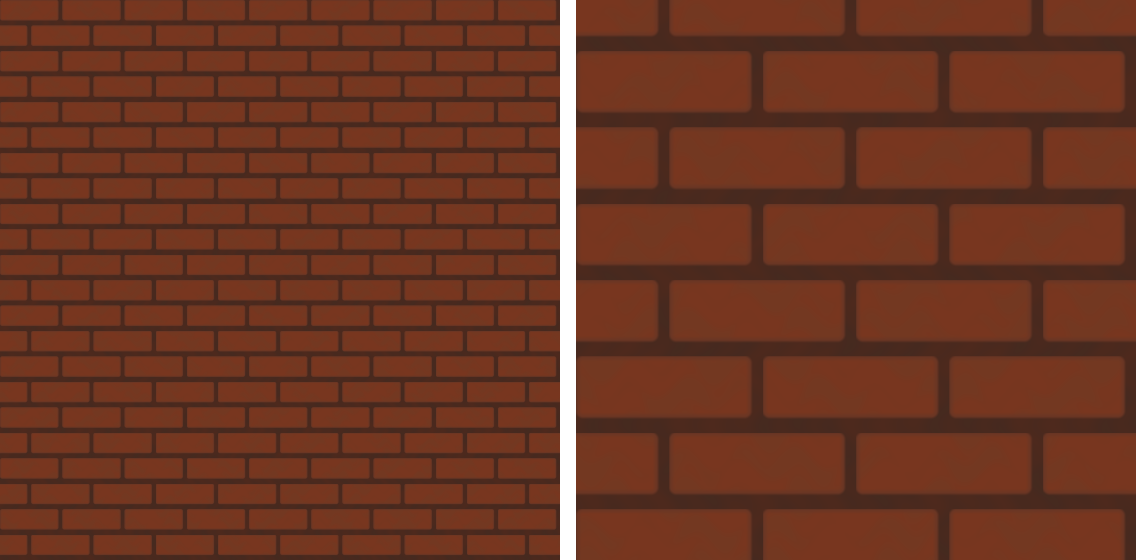
Left, the full canvas; right, a detail of the centre.
A WebGL 1 fragment shader for this pattern:

```glsl
precision highp float;

uniform vec2 u_resolution;

const vec2 GRID = vec2(9.0, 22.0);
const vec2 BRICK_CENTER = vec2(0.470, 0.600);
const vec2 BRICK_HALF = vec2(0.0522, 0.0184);
const float CORNER = 0.0042;
const vec3 CLAY = vec3(0.470, 0.210, 0.120);
const vec3 CLAY_PALE = vec3(0.450, 0.220, 0.130);
const vec3 CLAY_RIM = vec3(0.405, 0.210, 0.145);
const vec3 MORTAR_WARM = vec3(0.305, 0.160, 0.112);
const vec3 MORTAR_COOL = vec3(0.272, 0.163, 0.122);

float hash(vec2 p) {
  return fract(sin(dot(p, vec2(127.1, 311.7))) * 4375.85);
}

float roundedBox(vec2 p, vec2 halfSize, float radius) {
  vec2 q = abs(p) - halfSize + radius;
  return length(max(q, 0.0)) + min(max(q.x, q.y), 0.0) - radius;
}

// Layered sines, roughly -1 to 1
float mottle(vec2 p, float phase) {
  float broad = sin(p.x * 83.0 + 2.0 * sin(p.y * 61.0 + phase));
  float fine = sin(p.y * 310.0 + 2.0 * sin(p.x * 190.0 - phase));
  return 0.6 * broad + 0.4 * fine;
}

// Running bond: xy = brick index, zw = position inside the cell
vec4 runningBond(vec2 uv, vec2 grid) {
  vec2 p = uv * grid;
  p.x += 0.5 * (1.0 - mod(floor(p.y), 2.0));
  return vec4(floor(p), fract(p));
}

vec3 clayColor(vec2 uv, vec2 id) {
  float tone = mottle(uv, 6.2832 * hash(id));
  float pale = smoothstep(-0.5, 0.9, tone + 0.3 * (hash(id + 7.0) - 0.5));
  return mix(CLAY, CLAY_PALE, pale);
}

vec3 mortarColor(vec2 uv) {
  return mix(MORTAR_WARM, MORTAR_COOL, 0.5 + 0.5 * mottle(uv.yx, 1.7));
}

void main() {
  vec2 uv = gl_FragCoord.xy / u_resolution;
  float soft = max(0.0011, 0.7 / min(u_resolution.x, u_resolution.y));

  vec4 bond = runningBond(uv, GRID);
  vec2 local = (bond.zw - BRICK_CENTER) / GRID;
  float dist = roundedBox(local, BRICK_HALF, CORNER);

  // Dulled rim just inside each brick edge
  float rim = smoothstep(-0.0036, -0.0006, dist);
  vec3 brick = mix(clayColor(uv, bond.xy), CLAY_RIM, 0.75 * rim);

  float coverage = 1.0 - smoothstep(-soft, soft, dist);
  gl_FragColor = vec4(mix(mortarColor(uv), brick, coverage), 1.0);
}
```
